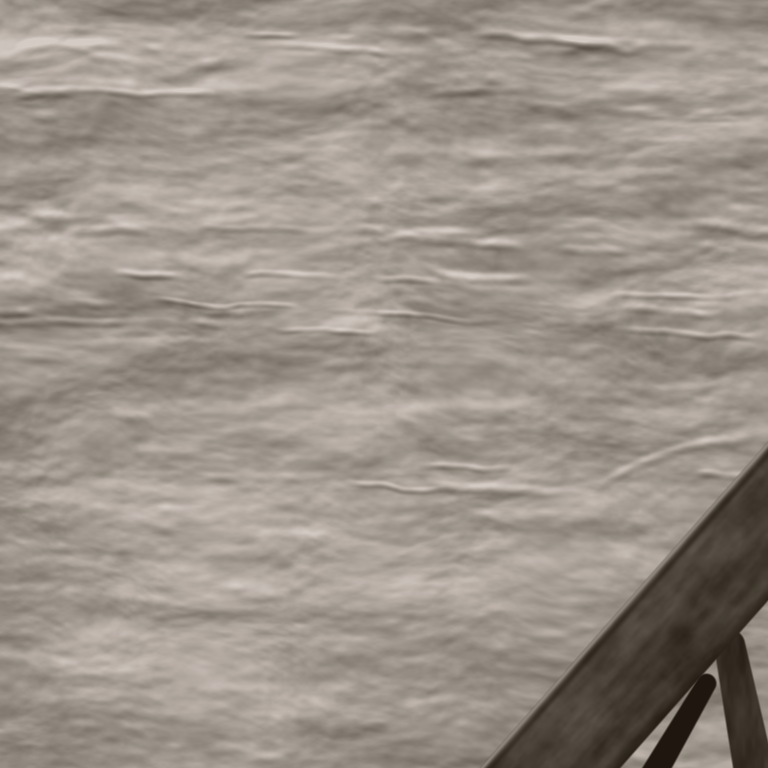
Reproduce this texture procedurally as a WebGL 2 fragment shader.

```glsl
#version 300 es
precision highp float;
// Weathered, layered stone face with a dark timber brace in the lower right corner.
// The stone is stretched fbm with a relief term, plus looped pale ledges with shadows;
// the brace is a slanted strip and two tapered legs drawn with distance functions.

uniform vec2 u_resolution;
out vec4 fragColor;

// Palette, dark to light
const vec3 BLACK = vec3(0.12, 0.09, 0.06);
const vec3 UMBER = vec3(0.27, 0.24, 0.20);
const vec3 SHADE = vec3(0.45, 0.42, 0.38);
const vec3 STONE = vec3(0.54, 0.51, 0.47);
const vec3 SAND  = vec3(0.62, 0.59, 0.55);
const vec3 PALE  = vec3(0.73, 0.69, 0.66);
const vec3 GLINT = vec3(0.83, 0.80, 0.77);

// Stone
const float BASE_TONE = 0.585;
const float BROAD_GAIN = 0.14;
const float STREAK_GAIN = 0.13;
const float RELIEF_GAIN = 0.13;
const float GRAIN_GAIN = 0.05;
const float LEDGE_GAIN = 0.13;
const int LEDGE_COUNT = 42;
const int BAND_COUNT = 6;
const float BANDS[BAND_COUNT] = float[](0.935, 0.865, 0.70, 0.625, 0.585, 0.385);
const float BAND_SPREAD = 0.05;

// Brace
const vec2 BEAM_FOOT = vec2(0.625, 0.0);
const vec2 BEAM_AXIS = vec2(0.662, 0.750);
const float BEAM_WIDTH = 0.137;
const float EDGE = 0.0018;

float hash(vec2 p) {
    return fract(sin(dot(p, vec2(127.1, 311.7))) * 43758.5453);
}

// Value noise from -1 to 1
float noise(vec2 p) {
    vec2 i = floor(p), f = fract(p);
    f = f * f * (3.0 - 2.0 * f);
    float low = mix(hash(i), hash(i + vec2(1, 0)), f.x);
    float high = mix(hash(i + vec2(0, 1)), hash(i + vec2(1, 1)), f.x);
    return mix(low, high, f.y) * 2.0 - 1.0;
}

float fbm(vec2 p) {
    float sum = 0.0, amp = 0.55;
    for (int i = 0; i < 3; i++) {
        sum += amp * noise(p);
        p = p * 2.03 + vec2(17.3, 9.1);
        amp *= 0.52;
    }
    return sum;
}

float blob(vec2 p, vec2 centre, vec2 radius) {
    vec2 q = (p - centre) / radius;
    return exp(-dot(q, q));
}

float bell(float x) { return exp(-x * x); }

// Pale broken ledges, each with a shadow beneath
float ledges(vec2 p) {
    float sum = 0.0;
    for (int i = 0; i < LEDGE_COUNT; i++) {
        float id = float(i);
        float r1 = hash(vec2(id, 1.7)), r2 = hash(vec2(id, 5.3)), r3 = hash(vec2(id, 8.9));
        float halfLength = mix(0.07, 0.30, r3 * r3);
        float width = mix(0.0025, 0.0055, hash(vec2(id, 3.1)));
        float along = p.x - r1 * 1.1 + 0.05;
        float y = BANDS[i % BAND_COUNT] + (r2 - 0.5) * BAND_SPREAD - 0.035 * along;
        y += 0.005 * noise(vec2(p.x * 11.0, id)) + 0.002 * noise(vec2(p.x * 38.0, id));
        float d = (p.y - y) / width;
        float reach = 1.0 - smoothstep(0.5, 1.0, abs(along) / halfLength);
        float broken = smoothstep(-0.6, 0.4, noise(vec2(p.x * 17.0, id + 40.0)));
        sum += reach * broken * (bell(d) - 0.8 * bell(d + 2.1));
    }
    return clamp(sum, -1.4, 1.4);
}

float strata(vec2 p) { return fbm(p * vec2(17.0, 46.0)); }

float stoneTone(vec2 p) {
    vec2 q = p + vec2(0.02, 0.009) * vec2(noise(p * 9.0), noise(p * vec2(8.0, 13.0) + 30.0));
    float layered = mix(0.7, 1.15, smoothstep(0.25, 0.65, p.y));
    float tone = BASE_TONE + BROAD_GAIN * fbm(q * vec2(3.0, 9.0) + 4.0);
    tone += STREAK_GAIN * layered * fbm(q * vec2(5.0, 36.0) + 71.0);
    tone += RELIEF_GAIN * (strata(q) - strata(q + vec2(-0.004, 0.008)));
    tone += GRAIN_GAIN * fbm(q * vec2(48.0, 85.0));
    tone += LEDGE_GAIN * ledges(p);
    // Broad light and dark zones
    tone += 0.08 * blob(p, vec2(0.15, 0.93), vec2(0.25, 0.04));
    tone += 0.07 * blob(p, vec2(0.68, 0.59), vec2(0.28, 0.035));
    tone += 0.06 * blob(p, vec2(0.05, 0.22), vec2(0.30, 0.20));
    tone -= 0.10 * blob(p, vec2(0.55, 1.0), vec2(0.60, 0.03));
    tone -= 0.08 * blob(p, vec2(0.08, 0.87), vec2(0.20, 0.025));
    // Curved pale scratch
    float arc = p.y - 0.432 + 1.5 * (p.x - 0.98) * (p.x - 0.98);
    float span = smoothstep(0.77, 0.82, p.x) * (1.0 - smoothstep(0.94, 0.99, p.x));
    return tone + 0.13 * span * (bell(arc / 0.005) - 0.6 * bell((arc + 0.010) / 0.005));
}

vec3 stoneColour(float t) {
    vec3 c = mix(UMBER, SHADE, clamp((t - 0.24) / 0.18, 0.0, 1.0));
    c = mix(c, STONE, clamp((t - 0.42) / 0.09, 0.0, 1.0));
    c = mix(c, SAND, clamp((t - 0.51) / 0.08, 0.0, 1.0));
    c = mix(c, PALE, clamp((t - 0.59) / 0.10, 0.0, 1.0));
    return mix(c, GLINT, clamp((t - 0.69) / 0.11, 0.0, 1.0));
}

float leg(vec2 p, vec2 a, vec2 b, float radius) {
    vec2 ab = b - a;
    float h = clamp(dot(p - a, ab) / dot(ab, ab), 0.0, 1.0);
    return length(p - a - ab * h) - radius * mix(0.75, 1.0, h);
}

float cover(float d) { return 1.0 - smoothstep(-EDGE, EDGE, d); }

void main() {
    vec2 p = gl_FragCoord.xy / u_resolution;
    vec3 colour = stoneColour(stoneTone(p));

    // Legs under the beam
    float grain = fbm(p * vec2(60.0, 18.0));
    vec3 legColour = mix(BLACK, UMBER, clamp(0.55 + 0.6 * grain, 0.0, 1.0));
    colour = mix(colour, BLACK, cover(leg(p, vec2(0.92, 0.11), vec2(0.85, -0.01), 0.017)));
    colour = mix(colour, legColour, cover(leg(p, vec2(0.95, 0.16), vec2(0.985, -0.02), 0.027)));

    // Beam: mottled wood, pale upper rim, dark lower rim
    vec2 local = p - BEAM_FOOT;
    float across = dot(local, vec2(BEAM_AXIS.y, -BEAM_AXIS.x));
    float along = dot(local, BEAM_AXIS);
    float wood = fbm(vec2(along * 14.0, across * 50.0)) + 0.5 * fbm(p * 50.0);
    vec3 beam = UMBER + 0.09 * wood + 0.05 * (0.5 - across / BEAM_WIDTH);
    beam = mix(beam, BLACK, 0.6 * smoothstep(BEAM_WIDTH - 0.018, BEAM_WIDTH, across));
    beam = mix(beam, BLACK, 0.45 * bell((across - 0.011) / 0.004));
    beam = mix(beam, SAND, 0.8 * bell((across - 0.002) / 0.0035));
    colour = mix(colour, beam, cover(abs(across - 0.5 * BEAM_WIDTH) - 0.5 * BEAM_WIDTH));

    fragColor = vec4(colour, 1.0);
}
```
